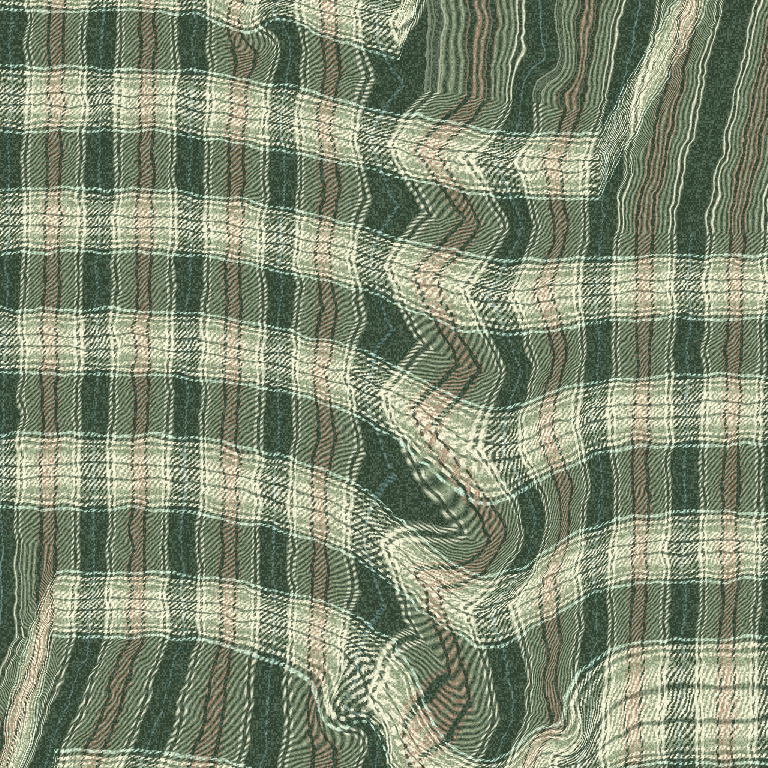
Reproduce this texture procedurally as a WebGL 2 fragment shader.

```glsl
#version 300 es
precision highp float;
// Rumpled green and cream plaid cloth with folded bands and a twill weave.
uniform vec2 u_resolution;
out vec4 outColor;

const vec3 DARK = vec3(0.23, 0.30, 0.23);
const vec3 SAGE = vec3(0.62, 0.67, 0.54);
const vec3 CREAM = vec3(0.98, 0.97, 0.85);
const vec3 PINK = vec3(0.73, 0.60, 0.50);
const vec3 BLUE = vec3(0.45, 0.59, 0.60);

float hash(vec2 p) {
  vec3 q = fract(vec3(p.xyx) * 0.1031);
  q += dot(q, q.yzx + 33.33);
  return fract((q.x + q.y) * q.z);
}

float noise(vec2 p) {
  vec2 i = floor(p), f = fract(p);
  f *= f * (3.0 - 2.0 * f);
  return mix(mix(hash(i), hash(i + vec2(1, 0)), f.x),
             mix(hash(i + vec2(0, 1)), hash(i + 1.0), f.x), f.y);
}

float bell(float d) { return exp(-d * d); }

// Antialiased stripe of half width w centred at c
float stripe(float d, float c, float w) {
  float soft = 60.0 / u_resolution.y;
  return 1.0 - smoothstep(w - soft, w + soft, abs(d - c));
}

// Small twisted puckers in the cloth
vec2 pucker(vec2 p) {
  vec3 twists[4] = vec3[4](vec3(34.5, 4.5, 0.9), vec3(71, 9.5, -0.9),
                           vec3(45.5, 94.5, 1.3), vec3(72.5, 97, -1.0));
  for (int i = 0; i < 4; i++) {
    vec2 d = p - twists[i].xy;
    float a = twists[i].z * bell(length(d) / 4.0);
    p = twists[i].xy + mat2(cos(a), sin(a), -sin(a), cos(a)) * d;
  }
  return p;
}

// Cloth coordinates: x across the warp stripes, y across the weft bands
vec2 drape(vec2 p) {
  p = pucker(p);
  p += 0.7 * vec2(noise(p * 0.35), noise(p * 0.35 + 40.0)) - 0.35;
  p += 0.3 * vec2(noise(p * 1.1 + 70.0), noise(p * 1.1 + 90.0)) - 0.15;
  float x = p.x, y = p.y;

  // Sagging bands
  float v = y - 8.6 * smoothstep(17.0, 73.0, x)
    - 9.0 * smoothstep(20.0, 85.0, y) * bell((x - 62.5) / 11.7)
    - 2.6 * smoothstep(50.0, 75.0, y) - 8.0 * smoothstep(82.0, 100.0, y);
  // Sharp turns at the upper right, lower left and top edge
  v = max(v, min(v + 1.78 * max(x - 78.0, 0.0), 21.5));
  v = min(v, max(v - 2.2 * max(7.2 - x, 0.0), 68.5));
  v = max(v, min(v + 3.0 * max(x - 52.0, 0.0), 5.0));

  // Stretched, leaning and zigzag stripes
  float zigzag = 1.0 - 4.0 * abs(fract((v - 13.0) / 15.75) - 0.5);
  float u = x - 6.0 * smoothstep(43.0, 68.0, x)
    - 2.2 * zigzag * bell((x - 60.0) / 14.0)
    - 4.0 * bell(length(p - vec2(64, 68)) / 10.0)
    - 0.2 * max(28.0 - y, 0.0) * smoothstep(55.0, 92.0, x)
    + 0.35 * max(y - 83.0, 0.0) * (1.0 - smoothstep(10.0, 43.0, x))
    + 0.02 * (y - 52.0);
  return vec2(u, v);
}

// Upright stripes, mirrored about each dark band
vec3 warpColor(float u) {
  float d = abs(fract((u - 12.4) / 11.85 + 0.5) - 0.5) * 11.85;
  vec3 c = mix(SAGE, DARK, stripe(d, 0.0, 1.75));
  c = mix(c, BLUE, 0.8 * stripe(d, 0.0, 0.14));
  c = mix(c, DARK, 0.7 * stripe(d, 2.4, 0.55));
  c = mix(c, CREAM, stripe(d, 2.05, 0.17) + stripe(d, 2.75, 0.17));
  c = mix(c, PINK, 0.9 * stripe(d, 5.2, 0.65));
  return mix(c, DARK, stripe(d, 5.0, 0.2));
}

// Level bands, mirrored about each cream centre
vec3 weftColor(float v) {
  float d = abs(fract((v - 13.0) / 15.75 + 0.5) - 0.5) * 15.75;
  vec3 c = mix(DARK, SAGE, 1.0 - smoothstep(2.6, 3.5, d));
  c = mix(c, CREAM, 1.0 - smoothstep(1.5, 2.2, d));
  c = mix(c, DARK, 0.8 * stripe(d, 0.75, 0.12));
  c = mix(c, CREAM, stripe(d, 2.7, 0.15) + stripe(d, 3.4, 0.2));
  return mix(c, vec3(0.80, 0.93, 0.85), stripe(d, 4.15, 0.17));
}

void main() {
  // The canvas spans 100 units, measured downward from its top edge
  vec2 p = gl_FragCoord.xy / u_resolution * 100.0;
  p.y = 100.0 - p.y;
  vec2 cloth = drape(p);

  // Diagonal twill lets either yarn come to the surface
  float twill = abs(fract((cloth.x + cloth.y) * 1.6) - 0.5) * 2.0;
  float grain = hash(floor(p * 5.12)) - 0.5;
  float over = smoothstep(0.2, 0.8, twill + 0.35 * grain);
  vec3 color = mix(warpColor(cloth.x), weftColor(cloth.y), mix(0.15, 0.85, over));

  // Fibre speckle
  color += 0.24 * grain;
  outColor = vec4(clamp(color, vec3(0.20, 0.26, 0.19), vec3(0.98, 0.97, 0.86)), 1.0);
}
```
